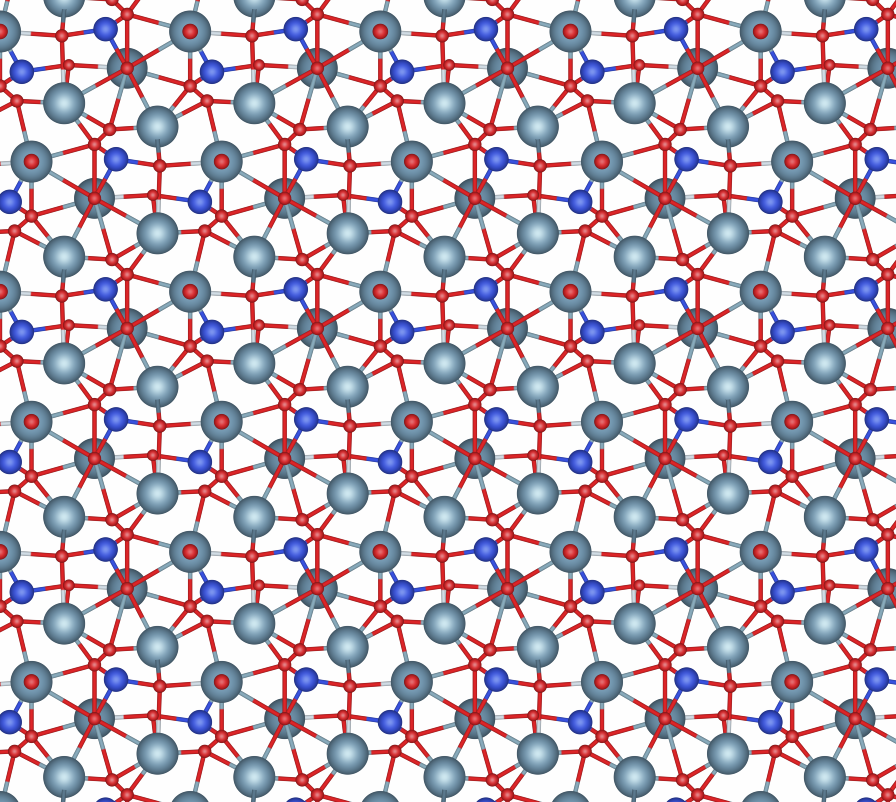
Give the GLSL for this pattern, as a WebGL 1 fragment shader.

```glsl
precision highp float;
// Ball-and-stick crystal: grey metal, blue nitrogen and red oxygen atoms joined by
// two-tone sticks. One motif row is tiled across by wrapping x, and down by a glide
// (each next row is shifted and mirrored). Four depth layers are painted in order.

uniform vec2 u_resolution;

// Lengths are in units of 1/768 of the canvas width, y pointing down.
const float WIDTH = 768.0;
const float PERIOD = 163.0;              // repeat across
const float ROW = 111.5;                 // row step, half the repeat down
const float GLIDE = 27.0;                // sideways shift of mirrored rows
const float FIRST_ROW = 27.0;
const float STICK = 1.9;                 // half width of a stick
const float METAL_R = 18.0;
const float BLUE_R = 10.5;
const float RED_R = 5.7;

const vec3 PAPER = vec3(0.995);
const vec3 METAL = vec3(0.40, 0.53, 0.62);
const vec3 ROD = vec3(0.48, 0.60, 0.66);
const vec3 PALE = vec3(0.73, 0.77, 0.80);
const vec3 RED = vec3(0.78, 0.13, 0.14);
const vec3 BLUE = vec3(0.20, 0.29, 0.79);

// Atom centres, measured from the metal atom with a red core
const vec2 CORE = vec2(0.0);
const vec2 DIM = vec2(-54.0, 31.5);
const vec2 TOP = vec2(55.0, -30.0);
const vec2 LOW = vec2(55.0, 61.5);
const vec2 N1 = vec2(-72.5, -2.0);
const vec2 N2 = vec2(18.7, 34.5);
const vec2 O1 = vec2(53.0, 3.7);
const vec2 O2 = vec2(59.0, 28.7);
const vec2 O3 = vec2(0.0, 46.7);
const vec2 O4 = vec2(14.5, 59.5);
const vec2 O5 = vec2(-67.0, -27.5);
const vec2 O6 = vec2(-54.0, -14.7);
// Metal atoms of the neighbouring rows that sticks reach
const vec2 NEXT_TOP = vec2(GLIDE - 55.0, ROW - 30.0);
const vec2 NEXT_CORE = vec2(GLIDE, ROW);
const vec2 PREV_LOW = vec2(GLIDE - 55.0, 61.5 - ROW);
const vec2 PREV_DIM = vec2(GLIDE + 54.0 - PERIOD, 31.5 - ROW);

vec3 ink = PAPER;
float pixel;

vec2 wrapX(vec2 v) {
  return vec2(mod(v.x + 0.5 * PERIOD, PERIOD) - 0.5 * PERIOD, v.y);
}

void paint(vec3 color, float dist) {
  ink = mix(ink, color, smoothstep(0.6, -0.6, dist / pixel));
}

// Shaded sphere with a soft highlight of strength shine
void ball(vec2 q, vec2 centre, float radius, vec3 color, float shine) {
  vec2 v = wrapX(q - centre);
  float r = length(v) / radius;
  float glow = exp(-6.0 * dot(v, v) / (radius * radius));
  vec3 shade = color * (1.14 - 0.52 * r * r * r);
  paint(mix(shade, vec3(0.87, 0.96, 0.98), shine * glow), (r - 1.0) * radius);
}

// Round stick from a to b, changing colour half way
void stick(vec2 q, vec2 a, vec2 b, vec3 colorA, vec3 colorB) {
  vec2 v = wrapX(q - 0.5 * (a + b));
  float len = length(b - a);
  vec2 dir = (b - a) / len;
  float along = dot(v, dir);
  float across = abs(dot(v, vec2(-dir.y, dir.x)));
  vec3 color = mix(colorA, colorB, smoothstep(-pixel, pixel, along));
  float edge = across / STICK;
  paint(color * (1.12 - 0.38 * edge * edge), max(across - STICK, abs(along) - 0.5 * len));
}

void motif(vec2 q, int layer) {
  if (layer == 0) {          // sticks hidden behind the dim metal, then that metal
    stick(q, O2, DIM + vec2(PERIOD, 0.0), RED, PALE);
    stick(q, O3, DIM, RED, ROD);
    stick(q, O5, PREV_DIM, RED, ROD);
    ball(q, DIM, METAL_R - 0.5, METAL * 0.93, 0.05);
  } else if (layer == 1) {   // remaining sticks
    stick(q, CORE, O1, PALE, RED);
    stick(q, CORE, O3, ROD, RED);
    stick(q, CORE, O6, ROD, RED);
    stick(q, CORE, N2, ROD, BLUE);
    stick(q, CORE, DIM, ROD, RED);
    stick(q, O6, DIM, RED, RED);
    stick(q, N1, DIM, BLUE, RED);
    stick(q, LOW - vec2(PERIOD, 0.0), DIM, ROD, RED);
    stick(q, NEXT_TOP, DIM, ROD, RED);
    stick(q, O1 - vec2(PERIOD, 0.0), N1, RED, BLUE);
    stick(q, N1, O6, BLUE, RED);
    stick(q, N2, O2, BLUE, RED);
    stick(q, N2, O3, BLUE, RED);
    stick(q, O2, LOW, RED, PALE);
    stick(q, O1, LOW, RED, PALE);
    stick(q, O3, NEXT_TOP, RED, ROD);
    stick(q, O4, NEXT_TOP, RED, ROD);
    stick(q, O4, LOW, RED, ROD);
    stick(q, O4, NEXT_CORE, RED, ROD);
    stick(q, O3, O4, RED, RED);
    stick(q, O5, O6, RED, RED);
    stick(q, O5, TOP - vec2(PERIOD, 0.0), RED, ROD);
    stick(q, O5, PREV_LOW, RED, ROD);
    stick(q, O6, PREV_LOW, RED, ROD);
  } else if (layer == 2) {   // metal spheres
    ball(q, CORE, METAL_R, METAL, 0.15);
    ball(q, TOP, METAL_R, METAL, 0.85);
    ball(q, LOW, METAL_R, METAL, 0.85);
    stick(q, TOP + vec2(0.0, 11.0), O1, METAL * 0.8, RED);
  } else {                   // small spheres
    ball(q, N1, BLUE_R, BLUE, 0.4);
    ball(q, N2, BLUE_R, BLUE, 0.4);
    ball(q, CORE, RED_R + 1.0, RED, 0.35);
    ball(q, DIM, RED_R, RED, 0.35);
    ball(q, O1, RED_R, RED, 0.45);
    ball(q, O2, RED_R - 0.7, RED, 0.45);
    ball(q, O3, RED_R, RED, 0.45);
    ball(q, O4, RED_R, RED, 0.45);
    ball(q, O5, RED_R, RED, 0.45);
    ball(q, O6, RED_R, RED, 0.45);
  }
}

void main() {
  pixel = WIDTH / u_resolution.x;
  vec2 p = vec2(gl_FragCoord.x, u_resolution.y - gl_FragCoord.y) * pixel;
  float nearest = floor((p.y - FIRST_ROW) / ROW + 0.5);
  for (int layer = 0; layer < 4; layer++) {
    for (int k = -1; k <= 1; k++) {
      float row = nearest + float(k);
      float odd = mod(row, 2.0);
      vec2 q = p - vec2(GLIDE * odd, FIRST_ROW + ROW * row);
      q.x *= 1.0 - 2.0 * odd;
      motif(q, layer);
    }
  }
  ink = clamp(ink, 0.0, 1.0);
  gl_FragColor = vec4(ink, 1.0);
}
```
